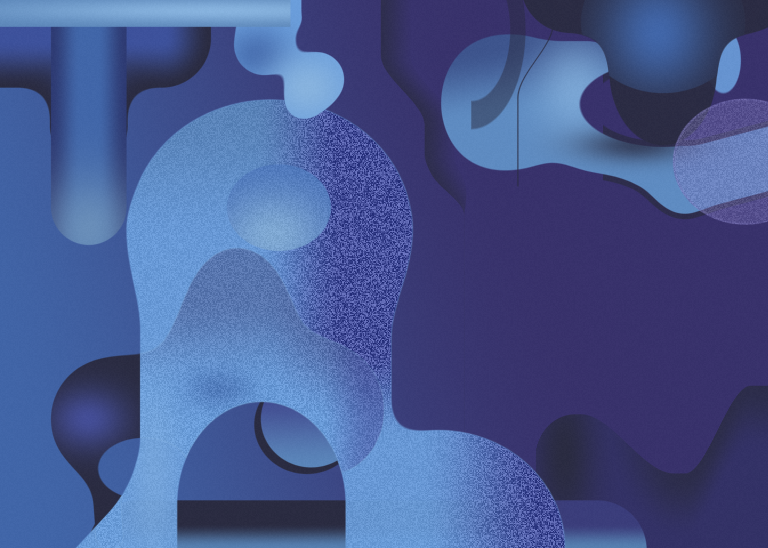
A WebGL 2 fragment shader for this background:

```glsl
#version 300 es
precision highp float;
uniform vec2 u_resolution;
out vec4 fragColor;

#define PURPLE vec3(.22, .195, .42)
#define BLUE vec3(.255, .4, .66)
#define SKY vec3(.42, .62, .86)
#define PALE vec3(.53, .7, .87)
#define INK vec3(.165, .17, .255)
#define DUSK vec3(.28, .32, .62)
#define GRAIN .17
#define GRAIN_CELLS 480.

vec2 p;    // position in canvas heights
vec3 col;  // colour painted so far

float hash(vec2 v) {
  vec3 q = fract(v.xyx * .1031);
  q += dot(q, q.yzx + 33.33);
  return fract((q.x + q.y) * q.z);
}
float disc(float x, float y, float rx, float ry) {
  return (length((p - vec2(x, y)) / vec2(rx, ry)) - 1.) * min(rx, ry);
}
float box(float x, float y, float w, float h, float r) {
  vec2 q = abs(p - vec2(x, y)) - vec2(w, h) + r;
  return length(max(q, 0.)) + min(max(q.x, q.y), 0.) - r;
}
float capsule(vec2 a, vec2 b, float r) {
  vec2 d = b - a;
  return length(p - a - d * clamp(dot(p - a, d) / dot(d, d), 0., 1.)) - r;
}
float join(float a, float b, float k) {
  float h = max(k - abs(a - b), 0.) / k;
  return min(a, b) - h * h * k * .25;
}
float glow(float x, float y, float rx, float ry) {
  vec2 q = (p - vec2(x, y)) / vec2(rx, ry);
  return exp(-dot(q, q));
}
float fill(float d) {
  float e = .8 / u_resolution.y;
  return 1. - smoothstep(-e, e, d);
}
void layer(vec3 tint, float d, float a) { col = mix(col, tint, fill(d) * a); }

void main() {
  p = gl_FragCoord.xy / u_resolution.y;
  float speck = hash(floor(p * GRAIN_CELLS)) - .5;
  col = mix(BLUE, PURPLE, smoothstep(0., 1.17, p.x + .3 * p.y));

  // wave and bar along the bottom
  float crest = .244 - .108 * smoothstep(1.06, 1.23, p.x) + .16 * smoothstep(1.25, 1.37, p.x);
  float turn = clamp((1.05 - p.x) / .073, 0., 1.);
  crest -= .08 * (1. - sqrt(1. - turn * turn));
  float wave = max(p.y - crest, .978 - p.x);
  float shade = max(glow(1.03, .17, .055, .16), .75 * smoothstep(-.12, 0., wave) * smoothstep(1.08, 1.25, p.x));
  layer(mix(vec3(.2, .195, .4), INK, shade), wave, 1.);
  vec3 tint = mix(INK, vec3(.23, .24, .48), smoothstep(.8, 1.05, p.x));
  layer(mix(SKY * .8, tint, smoothstep(0., .045, p.y)), box(.67, -.05, .51, .137, .09), 1.);

  // stem at the top left with its dark backing
  float backing = join(box(.14, .97, .245, .13, .09), capsule(vec2(.162, 1), vec2(.162, .77), .071), .06);
  layer(mix(vec3(.24, .32, .61), INK, smoothstep(-.085, 0., backing)), backing, 1.);
  tint = mix(BLUE, vec3(.18, .23, .45), smoothstep(.015, .069, abs(p.x - .162)));
  tint = mix(tint, PALE * .85, .8 * glow(.162, .58, .09, .1));
  layer(tint, capsule(vec2(.162, 1.1), vec2(.162, .622), .069), 1.);

  // ribbon in the upper middle
  float side = p.x - .722 - .08 * smoothstep(.9, .77, p.y) - .045 * smoothstep(.72, .61, p.y);
  layer(INK, abs(side) - .027 * smoothstep(.605, .68, p.y), .75 * smoothstep(.04, -.035, side));

  // looping body at the upper right
  float body = join(disc(.9, .812, .095, .118), box(1.02, .815, .13, .11, .08), .06);
  float arm = join(capsule(vec2(1.1, .745), vec2(1.25, .67), .046), capsule(vec2(1.25, .67), vec2(1.42, .715), .057), .03);
  body = max(join(body, arm, .07), -disc(1.21, .81, .152, .078));
  layer(INK, body - .01, .75 * step(1.1, p.x));
  tint = mix(SKY * .88, vec3(.24, .33, .55), smoothstep(.8, .93, p.y + .15 - .15 * p.x));
  tint = mix(tint, PALE, .7 * glow(1.05, .84, .07, .09));
  layer(mix(tint, INK, .75 * glow(1.16, .735, .1, .03)), body, 1.);

  // dark arc and hairline
  layer(INK, max(abs(disc(.86, .945, .085, .155)) - .014, .86 - p.x), .5);
  float hair = abs(p.x - .945 - .065 * smoothstep(.82, .96, p.y)) - .0012;
  layer(INK, max(hair, abs(p.y - .81) - .15), .75);

  // dark drop with a blue core, and a pale veil
  layer(SKY, disc(1.32, .89, .032, .06), .9);
  float drop = join(disc(1.21, .87, .098, .135), box(1.2, 1.04, .25, .1, .09), .09);
  layer(INK, drop, .94);
  layer(mix(INK, BLUE, glow(1.2, .94, .1, .11)), max(drop, disc(1.21, .96, .15, .13)), 1.);
  float veil = disc(1.36, .705, .132, .115);
  layer(vec3(.49, .47, .74) + speck * GRAIN, veil, .42 + .2 * smoothstep(-.006, 0., veil));

  // lens and dark looping form, both behind the figure
  float arch = disc(.477, min(p.y, .08), .154, .187);
  layer(INK, disc(.56, .225, .096, .09), 1.);
  layer(mix(DUSK * .9, SKY * .85, smoothstep(.29, .14, p.y)), disc(.568, .235, .092, .088), 1.);
  float form = join(disc(.433, .44, .088, .107), disc(.44, .27, .19, .12), .14);
  form = join(form, disc(.6, .25, .1, .115), .06);
  form = join(form, disc(.205, .235, .112, .112), .07);
  form = join(form, capsule(vec2(.19, .16), vec2(.2, .02), .025), .05);
  arch = disc(.477, .08 + min(p.y - .08, 0.), .154, .187);
  form = max(form, -min(arch, disc(.262, .145, .083, .056)));
  layer(mix(INK, DUSK * .95, glow(.16, .235, .07, .055)), form, 1.);

  // large grainy figure
  float figure = join(disc(.494, .582, .258, .236), box(.485, .25, .229, .38, .05), .05);
  figure = join(figure, disc(.8, 0., .231, .215), .07);
  figure = join(figure, capsule(vec2(.3, .1), vec2(.17, -.04), .05), .06);
  figure = max(figure, -arch);
  float dusk = smoothstep(.46, .63, p.x) * smoothstep(.2, .36, p.y);
  dusk = max(dusk, smoothstep(.76, 1., p.x));
  tint = mix(SKY * (1. - .14 * smoothstep(.55, .8, p.y)), DUSK, dusk);
  layer(tint + speck * GRAIN * (.4 + 1.5 * dusk), figure, .93);
  layer(SKY, abs(figure) - .001, .35);

  // form seen through the figure
  tint = mix(vec3(.33, .43, .65), SKY, smoothstep(.46, .28, p.y + .5 * max(p.x - .5, 0.)));
  tint = mix(tint, DUSK, .7 * smoothstep(.58, .68, p.x));
  tint = mix(tint, BLUE, .7 * glow(.4, .29, .06, .035));
  layer(tint + speck * GRAIN * .6, max(form, figure), .8);
  layer(PALE, max(abs(form) - .001, figure), .25);
  layer(PALE, figure, .4 * glow(.28, .14, .045, .16));

  // round bead
  tint = mix(vec3(.3, .46, .73), PALE * .95, glow(.5, .57, .1, .08));
  layer(tint + speck * GRAIN * .3, disc(.509, .621, .095, .079), .95);

  // top beam and its drip
  float drip = join(disc(.482, .918, .055, .055), disc(.578, .855, .05, .05), .045);
  drip = join(drip, disc(.551, .812, .025, .025), .05);
  drip = join(drip, box(.495, 1.02, .055, .07, .02), .04);
  tint = mix(SKY, BLUE, .85 * glow(.47, .9, .06, .05));
  layer(mix(tint, PALE, glow(.56, .84, .07, .06)), drip, 1.);
  layer(mix(SKY * .83, PALE, glow(.4, .98, .4, .022)), max(.951 - p.y, p.x - .53), 1.);

  fragColor = vec4(col + speck * .015, 1);
}
```
